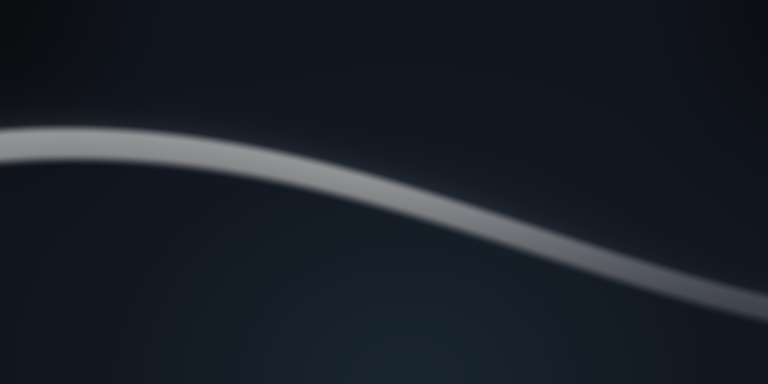
This background is drawn by a Shadertoy shader. Its source:

```glsl
// A soft grey ribbon of light sweeping down across a dark blue backdrop.

#define CURVE_MID 0.376
#define CURVE_HEIGHT 0.25
#define CURVE_FREQ 2.6
#define CURVE_PEAK 0.09
#define HALF_WIDTH_LEFT 0.042
#define HALF_WIDTH_RIGHT 0.033
#define EDGE_SOFTNESS 0.018
#define HALO_STRENGTH 0.24
#define HALO_REACH 0.032

const vec3 NIGHT = vec3(0.062, 0.078, 0.115);
const vec3 CORNER = vec3(0.040, 0.046, 0.054);
const vec3 TEAL = vec3(0.094, 0.140, 0.178);
const vec3 SILVER = vec3(0.575, 0.583, 0.592);
const vec3 SLATE = vec3(0.260, 0.275, 0.315);

// Night gradient with dark upper corners and a low teal glow
vec3 backdrop(vec2 uv) {
    float upperCorner = smoothstep(0.28, 0.56, abs(uv.x - 0.53))
                      * smoothstep(0.35, 1.05, uv.y);
    vec3 color = mix(NIGHT, CORNER, upperCorner);
    vec2 fromGlow = (uv - vec2(0.53, 0.0)) / vec2(0.34, 0.55);
    return mix(color, TEAL, exp(-dot(fromGlow, fromGlow)));
}

// Height of the ribbon's centre line
float ribbonHeight(float x) {
    return CURVE_MID + CURVE_HEIGHT * cos(CURVE_FREQ * (x - CURVE_PEAK));
}

// Soft band: x is the body coverage, y the halo above it
vec2 ribbonCoverage(float offset, float halfWidth) {
    float lower = smoothstep(-EDGE_SOFTNESS, EDGE_SOFTNESS, offset + halfWidth);
    float upper = smoothstep(-EDGE_SOFTNESS, EDGE_SOFTNESS, halfWidth - offset);
    float above = max(offset - halfWidth + EDGE_SOFTNESS, 0.0);
    float halo = HALO_STRENGTH * lower * exp(-above / HALO_REACH);
    return vec2(lower * upper, halo);
}

void mainImage(out vec4 fragColor, in vec2 fragCoord) {
    vec2 uv = fragCoord / iResolution.xy;
    float offset = uv.y - ribbonHeight(uv.x);
    float halfWidth = mix(HALF_WIDTH_LEFT, HALF_WIDTH_RIGHT, uv.x);

    // The ribbon cools and dims to the right, with a light upper side
    vec3 tint = mix(SILVER, SLATE, smoothstep(0.40, 1.05, uv.x));
    tint *= 0.96 + 0.07 * clamp(offset / halfWidth, -1.0, 1.0);

    vec2 cover = ribbonCoverage(offset, halfWidth);
    vec3 color = mix(backdrop(uv), tint, max(cover.x, cover.y));
    fragColor = vec4(color, 1.0);
}
```
